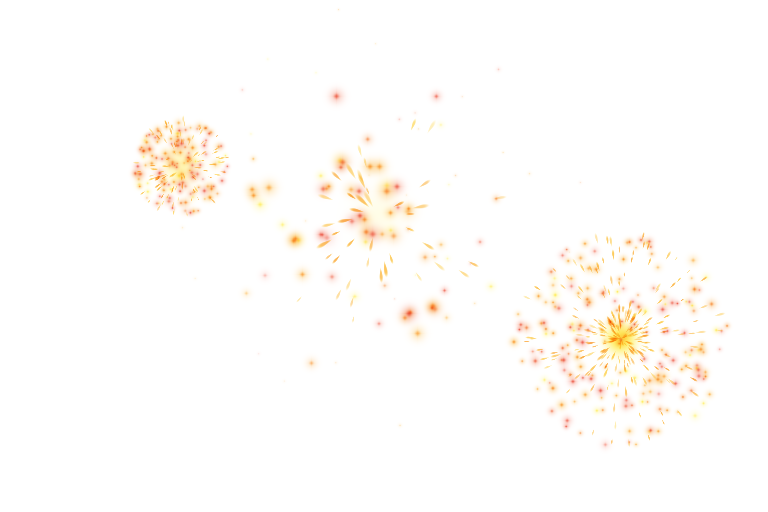
This background is drawn by a Shadertoy shader. Its source:

```glsl
const float TAU = 6.2831853;

// Inks hold the light absorbed from white in each channel
const vec3 AMBER_INK = vec3(0.02, 0.48, 1.35);
const vec3 CORAL_INK = vec3(0.07, 0.85, 1.0);
const vec3 GOLD_INK = vec3(0.0, 0.08, 0.95);

vec3 hash3(vec2 p) {
    vec3 q = fract(p.xyx * vec3(0.1031, 0.1030, 0.0973));
    q += dot(q, q.yxz + 33.33);
    return fract((q.xxy + q.yzz) * q.zyx);
}

vec2 direction(float turn) {
    return vec2(cos(TAU * turn), sin(TAU * turn));
}

float glow(vec2 p, vec2 center, float radius) {
    vec2 d = (p - center) / radius;
    return exp(-dot(d, d));
}

// Soft halo, bright core and four thin rays
float starShape(vec2 offset, float size) {
    vec2 d = abs(offset) / size;
    float r2 = dot(d, d);
    float rays = exp(-4.0 * max(d.x, d.y) - 18.0 * min(d.x, d.y));
    return 0.26 * exp(-2.4 * r2) + 0.65 * exp(-24.0 * r2) + 0.25 * rays;
}

// Tapered ember, wider at its outer end
float streakShape(vec2 offset, vec2 axis, float halfLength) {
    float along = dot(offset, axis) / halfLength;
    float across = dot(offset, vec2(-axis.y, axis.x)) / halfLength;
    float width = mix(0.14, 0.30, smoothstep(-1.0, 0.8, along));
    return 1.0 - smoothstep(0.4, 1.25, length(vec2(along, across / width)));
}

// Stars scattered in a disc; profile sets how they gather at the middle
vec3 stars(vec2 p, vec2 center, float radius, float profile, int count, float size, float seed) {
    vec3 ink = vec3(0.0);
    if (distance(p, center) > radius + 2.5 * size) return ink;
    for (int i = 0; i < count; i++) {
        vec3 place = hash3(vec2(float(i) + 1.0, seed));
        vec3 look = hash3(vec2(float(i) + 1.0, seed + 47.0));
        vec2 star = center + radius * pow(place.x, profile) * direction(place.y);
        float shape = starShape(p - star, size * mix(0.6, 1.2, look.x));
        vec3 hue = mix(AMBER_INK, CORAL_INK, smoothstep(0.35, 0.8, look.y));
        hue = mix(hue, GOLD_INK, step(0.88, place.z));
        ink += hue * shape * mix(0.4, 1.0, look.z);
    }
    return ink;
}

// Embers flying outward between two radii
vec3 streaks(vec2 p, vec2 center, vec2 reach, float profile, int count, float size, float seed) {
    vec3 ink = vec3(0.0);
    if (distance(p, center) > reach.y + 2.0 * size) return ink;
    for (int i = 0; i < count; i++) {
        vec3 place = hash3(vec2(float(i) + 1.0, seed));
        vec3 look = hash3(vec2(float(i) + 1.0, seed + 29.0));
        vec2 axis = direction(place.y);
        vec2 ember = center + axis * mix(reach.x, reach.y, pow(place.x, profile));
        float shape = streakShape(p - ember, axis, size * mix(0.5, 1.1, look.x));
        ink += mix(AMBER_INK, GOLD_INK, look.y * 0.7) * shape * mix(0.3, 0.9, look.z);
    }
    return ink;
}

// Small dense ball
vec3 ballBurst(vec2 p, vec2 center) {
    vec3 ink = stars(p, center, 0.092, 0.52, 135, 0.0115, 3.0);
    ink += streaks(p, center, vec2(0.015, 0.093), 0.8, 90, 0.007, 11.0);
    return ink + GOLD_INK * 0.35 * glow(p, center, 0.03);
}

// Loose central spray made of small groups
vec3 sprayBurst(vec2 p, vec2 center) {
    const int GROUPS = 12;
    // Offset from the centre, then group radius
    vec3 groups[GROUPS] = vec3[GROUPS](
        vec3(-0.039, 0.084, 0.045), vec3(0.029, 0.053, 0.018),
        vec3(-0.098, 0.062, 0.024), vec3(0.045, -0.002, 0.022),
        vec3(-0.035, -0.012, 0.018), vec3(0.004, -0.045, 0.032),
        vec3(-0.164, -0.059, 0.018), vec3(-0.100, -0.041, 0.014),
        vec3(0.088, -0.201, 0.034), vec3(-0.228, 0.039, 0.023),
        vec3(-0.148, -0.117, 0.004), vec3(-0.080, 0.230, 0.004));
    vec3 ink = vec3(0.0);
    for (int i = 0; i < GROUPS; i++) {
        vec3 group = groups[i];
        int count = 1 + int(group.z * 150.0);
        ink += stars(p, center + group.xy, group.z, 0.5, count, 0.021, 60.0 + 7.0 * float(i));
    }
    ink += 0.75 * stars(p, center, 0.32, 0.75, 24, 0.014, 21.0);
    ink += 0.25 * stars(p, center, 0.42, 0.7, 30, 0.007, 33.0);
    ink += streaks(p, center, vec2(0.035, 0.13), 0.9, 30, 0.015, 37.0);
    ink += 0.7 * streaks(p, center, vec2(0.12, 0.25), 1.2, 12, 0.013, 41.0);
    return ink + GOLD_INK * 0.10 * glow(p, center, 0.04);
}

// Wide sphere with a golden heart
vec3 sphereBurst(vec2 p, vec2 center) {
    vec3 ink = stars(p, center, 0.212, 0.62, 190, 0.0125, 83.0);
    ink += streaks(p, center, vec2(0.03, 0.21), 1.1, 150, 0.009, 91.0);
    ink += streaks(p, center, vec2(0.006, 0.06), 0.9, 80, 0.009, 97.0);
    return ink + GOLD_INK * 1.3 * glow(p, center, 0.024);
}

void mainImage(out vec4 fragColor, in vec2 fragCoord) {
    vec2 p = fragCoord / iResolution.y;
    vec3 ink = ballBurst(p, vec2(0.355, 0.674));
    ink += sprayBurst(p, vec2(0.737, 0.581));
    ink += sphereBurst(p, vec2(1.213, 0.338));
    fragColor = vec4(exp(-ink), 1.0);
}
```
